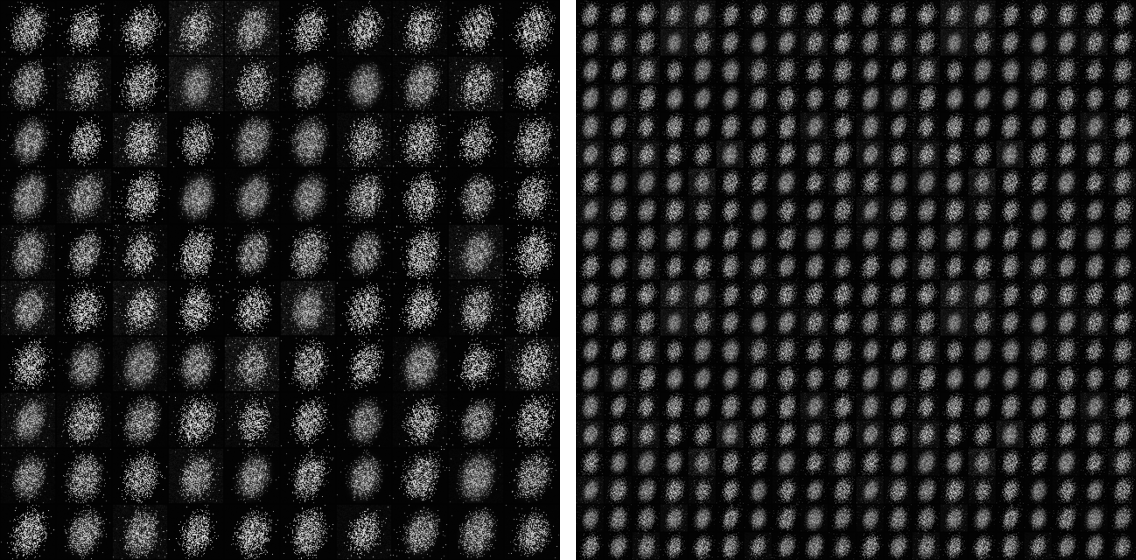
Left: one tile. Right: repeated 2 by 2.
Write a Shadertoy shader that draws this pattern.

```glsl
// A ten by ten contact sheet of grainy, slightly leaning oval clouds on black.
// Each grain is lit by chance from a soft density field; a box filter blends
// the grains. Grain and tile indices wrap, so the sheet tiles without a seam.

const float TILES = 10.0;               // repeats across and down
const float GRAINS = 64.0;              // grains across one tile
const float GRAIN_BLUR = 1.25;          // filter width, in grains
const float TILE_MARGIN = 0.02;         // black border inside each tile
const vec2 CLOUD_CENTER = vec2(0.523, 0.475);
const vec2 CLOUD_RADIUS = vec2(0.245, 0.335);
const float CLOUD_LEAN = 0.15;
const float CLOUD_DENSITY = 0.57;
const float HALO_DENSITY = 0.06;
const float HOLLOW_DEPTH = 0.22;
const float DUST_MIN = 0.006;
const float DUST_MAX = 0.13;
const vec3 BLACK = vec3(0.008);
const vec3 WHITE = vec3(1.0);

float hash(vec2 p) {
    return fract(sin(dot(p, vec2(12.9898, 78.233))) * 43758.5453);
}

// Chance of a lit grain at a point of the tile
float cloudDensity(vec2 local, vec2 tile) {
    vec2 jitter = vec2(hash(tile + 3.1), hash(tile + 7.7)) - 0.5;
    vec2 p = local - CLOUD_CENTER - 0.02 * jitter;
    p.x -= (CLOUD_LEAN + 0.08 * jitter.y) * p.y;
    float size = mix(0.92, 1.06, hash(tile + 11.3));
    vec2 q = p / (CLOUD_RADIUS * size);
    float r2 = dot(q, q);

    float body = CLOUD_DENSITY * exp(-0.7 * r2 * r2);
    vec2 h = (p - vec2(0.03, 0.07)) / vec2(0.07, 0.06);
    body *= 1.0 - HOLLOW_DEPTH * exp(-dot(h, h));
    return body + HALO_DENSITY * exp(-0.9 * r2);
}

// Brightness of one grain, constant over its square
float grainLight(vec2 cell) {
    cell = mod(cell, TILES * GRAINS);
    vec2 tile = floor(cell / GRAINS);
    vec2 local = (mod(cell, GRAINS) + 0.5) / GRAINS;
    vec2 border = min(local, 1.0 - local);
    if (min(border.x, border.y) < TILE_MARGIN) return 0.0;

    float chance = hash(cell + 0.37);
    float level = hash(cell.yx + 19.19);
    float density = cloudDensity(local, tile);

    // Some tiles have sparse hard grains, others a softer grey
    float softness = 0.6 * pow(hash(tile + 23.9), 2.0);
    float hard = step(chance, density) * mix(0.5, 1.0, level);
    float soft = density * mix(0.3, 1.2, level);
    float cloud = mix(hard, soft, softness);

    // Faint dust fills the tile, with a rare bright speck
    float dust = mix(DUST_MIN, DUST_MAX, pow(hash(tile + 31.4), 5.0));
    float speck = step(1.0 - 0.12 * dust, chance) * 0.6;
    return max(cloud, dust * level + speck);
}

// Area average of the grains under a square window
float filteredGrains(vec2 p, float width) {
    vec2 low = p - 0.5 * width;
    vec2 high = p + 0.5 * width;
    vec2 first = floor(low);
    int reach = min(int(ceil(width)), 8);
    float sum = 0.0;
    float area = 0.0;
    for (int y = 0; y <= reach; y++) {
        for (int x = 0; x <= reach; x++) {
            vec2 cell = first + vec2(x, y);
            vec2 overlap = max(min(high, cell + 1.0) - max(low, cell), 0.0);
            float weight = overlap.x * overlap.y;
            sum += weight * grainLight(cell);
            area += weight;
        }
    }
    return sum / area;
}

void mainImage(out vec4 fragColor, in vec2 fragCoord) {
    float across = TILES * GRAINS;
    vec2 p = fragCoord / iResolution.xy * across;
    float pixel = across / min(iResolution.x, iResolution.y);
    float light = filteredGrains(p, max(GRAIN_BLUR, pixel));
    fragColor = vec4(mix(BLACK, WHITE, light), 1.0);
}
```
